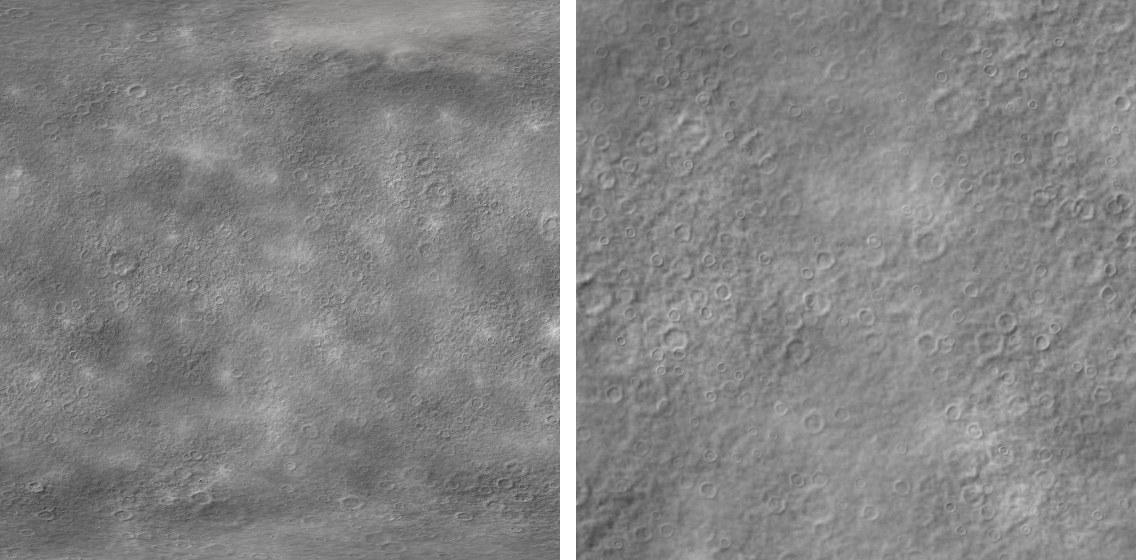
Left, the full canvas; right, a detail of the centre.
Write a WebGL 1 fragment shader that draws this texture.

```glsl
precision highp float;
uniform vec2 u_resolution;

vec3 hash3(vec3 p) {
  p = fract(p * vec3(0.1031, 0.1030, 0.0973));
  p += dot(p, p.yxz + 33.33);
  return fract((p.xxy + p.yxx) * p.zyx);
}

float noise(vec3 p) {
  vec3 i = floor(p), f = fract(p);
  f = f * f * (3.0 - 2.0 * f);
  vec2 e = vec2(0.0, 1.0);
  vec4 nearSide = vec4(hash3(i).x, hash3(i + e.yxx).x, hash3(i + e.xyx).x, hash3(i + e.yyx).x);
  vec4 farSide = vec4(hash3(i + e.xxy).x, hash3(i + e.yxy).x, hash3(i + e.xyy).x, hash3(i + e.yyy).x);
  vec4 n = mix(nearSide, farSide, f.z);
  vec2 m = mix(n.xz, n.yw, f.x);
  return mix(m.x, m.y, f.y);
}

float fbm(vec3 p) {
  float sum = 0.0, amplitude = 0.5;
  for (int i = 0; i < 5; i++) {
    sum += amplitude * noise(p);
    p = p * 2.03 + 17.3;
    amplitude *= 0.5;
  }
  return sum;
}

float bell(float x) {
  return exp(-x * x);
}

float blob(vec2 uv, vec2 center, vec2 size) {
  return bell(length((uv - center) / size));
}

// Wraps the canvas on a globe, so detail stretches sideways near the poles
vec3 globe(vec2 uv) {
  vec2 a = (uv - 0.5) * 2.5;
  return vec3(cos(a.y) * sin(a.x), sin(a.y), cos(a.y) * cos(a.x));
}

// Lit crater walls, one candidate per cell, with fewer columns near the poles
float craters(vec2 uv, float rows, float density) {
  float sum = 0.0;
  for (int j = -1; j <= 1; j++) {
    float row = floor(uv.y * rows) + float(j);
    float squeeze = max(cos(((row + 0.5) / rows - 0.5) * 2.5), 0.25);
    vec2 p = vec2(uv.x * squeeze, uv.y) * rows;
    for (int i = -1; i <= 1; i++) {
      vec2 cell = vec2(floor(p.x) + float(i), row);
      vec3 rnd = hash3(vec3(cell, rows));
      vec3 kind = hash3(vec3(cell, rows + 7.0));
      vec2 d = p - cell - 0.2 - 0.6 * rnd.xy;
      float dist = length(d) + 0.0001;
      float wobble = 1.0 + 0.3 * (noise(vec3(d / dist * 1.7, rnd.x * 60.0)) - 0.5);
      float t = dist * wobble / mix(0.15, 0.38, rnd.z * rnd.z);
      float wall = bell((t - 0.78) / 0.18) - 0.8 * bell((t - 1.17) / 0.17);
      float lit = dot(d / dist, vec2(0.75, -0.66)) * wall;
      float rim = 0.25 * bell((t - 1.0) / 0.16);
      float ground = (kind.z - 0.45) * 0.5 * (1.0 - smoothstep(0.5, 0.9, t));
      sum += step(kind.x, density) * mix(0.2, 1.0, kind.y) * (lit + rim + ground);
    }
  }
  return sum;
}

// Bright core with a soft halo broken into rays
float burst(vec2 d, float seed) {
  float dist = length(d) + 0.0001;
  float rays = noise(vec3(d / dist * 6.0, seed + dist * 2.0));
  float core = smoothstep(0.0, 0.12, dist);
  return 0.8 * exp(-dist * 14.0) + exp(-dist * 5.0) * (0.25 + 0.9 * core * rays * rays * rays);
}

float freshImpacts(vec2 uv) {
  vec2 p = uv * 11.0;
  float sum = 0.0;
  for (int j = -1; j <= 1; j++) {
    for (int i = -1; i <= 1; i++) {
      vec2 cell = floor(p) + vec2(float(i), float(j));
      vec3 rnd = hash3(vec3(cell, 41.0));
      vec2 d = p - cell - 0.2 - 0.6 * rnd.xy;
      sum += rnd.z * rnd.z * rnd.z * burst(d, rnd.x * 50.0) * (1.0 - smoothstep(0.3, 1.0, length(d)));
    }
  }
  return sum;
}

void main() {
  vec2 uv = gl_FragCoord.xy / u_resolution;
  vec3 q = globe(uv);
  float patches = fbm(q * 2.6 + 4.0);
  float mottle = fbm(q * 9.0 + 21.0);
  vec2 warped = uv + 0.16 * (vec2(patches, mottle) - 0.48);

  // Broad tones: pale northern plain, pale middle, dark bands
  float plain = smoothstep(0.88, 0.96, warped.y + 0.06 * (uv.x - 0.5))
              * smoothstep(0.42, 0.58, warped.x) * (1.0 - smoothstep(0.82, 0.98, warped.x));
  float tone = 0.493 + 0.3 * (patches - 0.485) + 0.18 * (mottle - 0.485);
  tone += 0.03 * smoothstep(0.5, 0.75, mottle) + 0.08 * plain;
  tone += 0.05 * blob(warped, vec2(0.5, 0.43), vec2(0.13, 0.17));
  tone += 0.08 * blob(warped, vec2(0.31, 0.72), vec2(0.07, 0.04));
  tone -= 0.05 * blob(warped, vec2(0.68, 0.83), vec2(0.22, 0.07));
  tone -= 0.05 * blob(warped, vec2(0.1, 0.98), vec2(0.28, 0.05));
  tone -= 0.04 * blob(warped, vec2(0.12, 0.1), vec2(0.25, 0.08));
  tone -= 0.03 * blob(warped, vec2(0.1, 0.4), vec2(0.1, 0.1));

  // Bright ray systems
  tone += 0.24 * freshImpacts(uv) * (1.0 - plain);
  tone += 0.15 * burst((uv - vec2(0.35, 0.73)) * 3.5, 3.0);
  tone += 0.35 * burst((uv - vec2(0.99, 0.41)) * 6.0, 11.0);
  tone += 0.12 * burst((uv - vec2(0.22, 0.06)) * 3.5, 23.0);

  // Relief lit from the upper left, rougher in some regions
  float rough = fbm(q * 64.0) - fbm(globe(uv + vec2(-0.0016, 0.0014)) * 64.0);
  float grain = noise(q * 150.0 + 9.0) - 0.5;
  float relief = 0.36 * rough + 0.07 * grain + 0.09 * craters(uv, 16.0, 0.4)
               + 0.11 * craters(uv, 34.0, 0.6) + 0.11 * craters(uv, 62.0, 0.7);
  float ruggedness = mix(0.7, 1.3, smoothstep(0.35, 0.65, fbm(q * 4.0 + 50.0)));
  tone += relief * ruggedness * (1.0 - 0.6 * plain);

  vec3 grey = tone * mix(vec3(1.004, 1.0, 0.998), vec3(1.01, 1.0, 0.985), plain);
  gl_FragColor = vec4(clamp(grey, 0.0, 1.0), 1.0);
}
```
